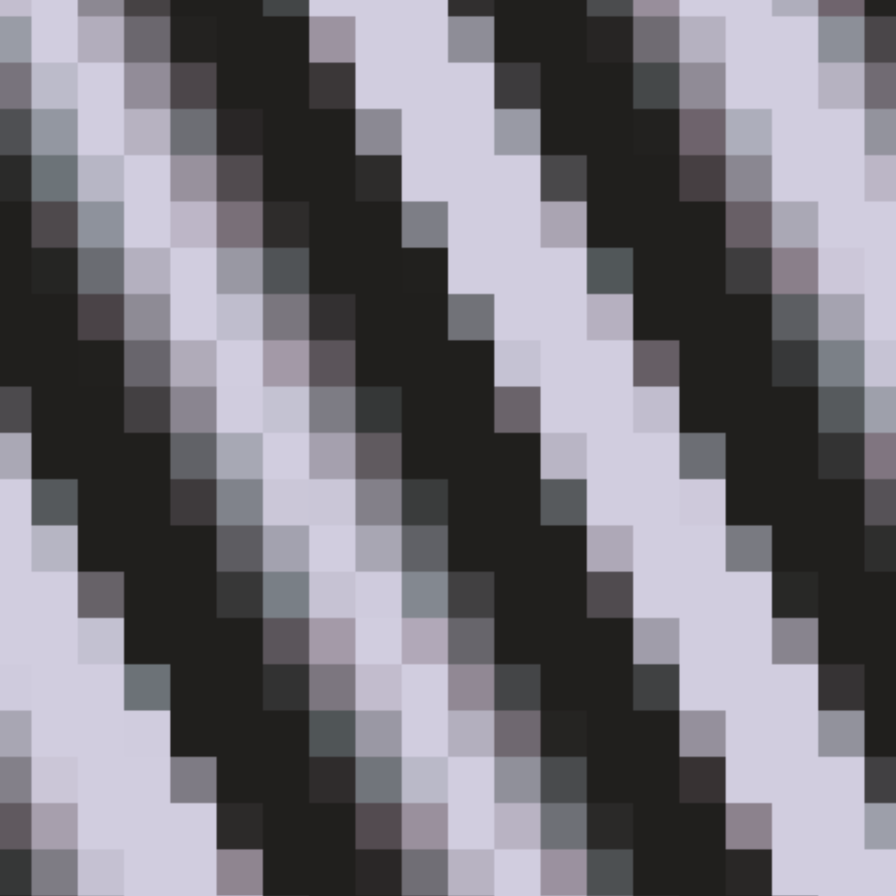
Give the GLSL for this pattern, as a Shadertoy shader.

```glsl
// Diagonal dark and pale bands drawn in coarse square cells, with alternating crisp and soft edges.

const vec3  DARK        = vec3(0.125, 0.120, 0.112);
const vec3  PALE        = vec3(0.820, 0.804, 0.875);
const float PITCH       = 0.05165;               // cell size, canvas units
const vec2  GRID_OFFSET = vec2(0.0165, 0.0334);  // cells cut by left and top borders
const float CELL_BLUR   = 0.03;                  // half width of cell borders, in cells
const float SLOPE       = 0.535;                 // rightward shift per row, in cells
const float CENTER      = 5.31;                  // middle band, on row 1
const float SPACING     = 7.185;
const float SPREAD      = 0.145;                 // extra spacing away from the middle
const float BAND_WIDTH  = 4.02;
const float CRISP       = 1.0;                   // edge ramp widths, in cells
const float SOFT        = 2.5;
const float TINT        = 0.022;                 // warm-cool variation of the greys

float hash(vec2 p) {
    vec3 q = fract(p.xyx * 0.1031);
    q += dot(q, q.yzx + 33.33);
    return fract((q.x + q.y) * q.z);
}

float ramp(float distanceToEdge, float width) {
    return clamp(distanceToEdge / width + 0.5, 0.0, 1.0);
}

// Dark coverage at a position across the bands
float bandCoverage(float u) {
    float coverage = 0.0;
    for (int i = -2; i <= 2; i++) {
        float k = float(i);
        float x = u - CENTER - SPACING * k - SPREAD * k * k * k;
        float leftWidth  = (i & 1) == 0 ? SOFT : CRISP;
        float rightWidth = i == 0 ? CRISP : SOFT;
        float band = ramp(0.5 * BAND_WIDTH + x, leftWidth)
                   * ramp(0.5 * BAND_WIDTH - x, rightWidth);
        coverage = max(coverage, band);
    }
    return coverage;
}

vec3 cellColor(vec2 cell) {
    float u = cell.x + 0.5 - SLOPE * (cell.y - 1.0);
    float dark = bandCoverage(u);
    float midtone = 4.0 * dark * (1.0 - dark);
    float warmth = (hash(cell + 7.0) - 0.5) * 2.0 * TINT * midtone;
    return mix(PALE, DARK, dark) + warmth * vec3(1.0, -0.6, -0.2);
}

void mainImage(out vec4 fragColor, in vec2 fragCoord) {
    vec2 uv = fragCoord / iResolution.xy;
    vec2 grid = (vec2(uv.x, 1.0 - uv.y) + GRID_OFFSET) / PITCH - 0.5;

    // Blend the four nearest cells across narrow borders
    vec2 cell = floor(grid);
    vec2 blend = smoothstep(0.5 - CELL_BLUR, 0.5 + CELL_BLUR, fract(grid));
    vec3 upper = mix(cellColor(cell), cellColor(cell + vec2(1.0, 0.0)), blend.x);
    vec3 lower = mix(cellColor(cell + vec2(0.0, 1.0)), cellColor(cell + 1.0), blend.x);

    fragColor = vec4(mix(upper, lower, blend.y), 1.0);
}
```
